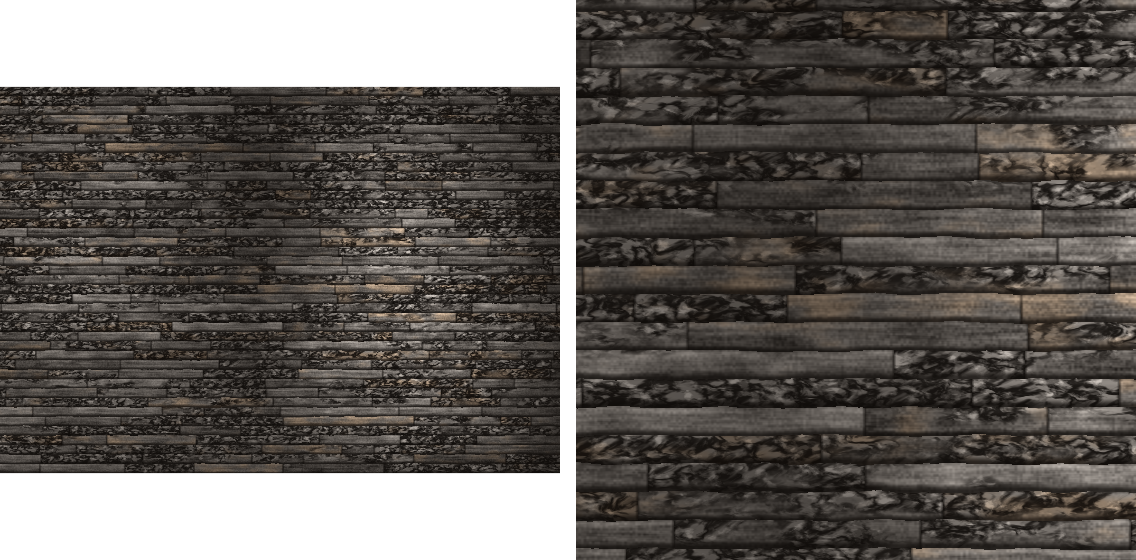
Left, the full canvas; right, a detail of the centre.
Reproduce this texture procedurally as a WebGL 2 fragment shader.

```glsl
#version 300 es
precision highp float;
// A wide wall of thin, weathered wood and bark strips between plain white bands.

uniform vec2 u_resolution;
out vec4 fragColor;

const float WALL_BOTTOM = 0.155;
const float WALL_TOP = 0.845;
const float ROWS = 41.0;
const float PLANK_LENGTH = 0.155;
const float JOINT_JITTER = 0.75;   // share of a plank length
const float JOINT_WIDTH = 0.0011;
const float GAP_WIDTH = 0.10;      // share of a row height
const float EDGE_WOBBLE = 0.16;    // share of a row height
const float BARK_AMOUNT = 0.50;
const vec3 PAPER = vec3(1.0);
const vec3 SOOT = vec3(0.055, 0.043, 0.034);
const vec3 ASH = vec3(0.80, 0.775, 0.755);
const vec3 TAN_TINT = vec3(1.10, 0.98, 0.84);
const vec3 COOL_TINT = vec3(0.96, 1.0, 1.04);

float hash(vec2 p) {
    vec3 q = fract(vec3(p.xyx) * 0.1031);
    q += dot(q, q.yzx + 33.33);
    return fract((q.x + q.y) * q.z);
}

float noise(vec2 p) {
    vec2 cell = floor(p);
    vec2 f = fract(p);
    f = f * f * (3.0 - 2.0 * f);
    float low = mix(hash(cell), hash(cell + vec2(1, 0)), f.x);
    float high = mix(hash(cell + vec2(0, 1)), hash(cell + vec2(1, 1)), f.x);
    return mix(low, high, f.y);
}

float fbm(vec2 p) {
    float sum = 0.0;
    float weight = 0.5;
    for (int i = 0; i < 4; i++) {
        sum += weight * noise(p);
        p = mat2(1.6, 1.2, -1.2, 1.6) * p + 17.3;
        weight *= 0.5;
    }
    return sum / 0.9375;
}

float bump(vec2 p, vec2 center, vec2 radius) {
    vec2 d = (p - center) / radius;
    return exp(-dot(d, d));
}

// Soft pools of light and shade over the whole wall.
float lighting(vec2 p) {
    float light = 0.76;
    light += 0.66 * bump(p, vec2(0.69, 0.50), vec2(0.13, 0.27));
    light += 0.30 * bump(p, vec2(0.12, 0.56), vec2(0.20, 0.30));
    light += 0.16 * bump(p, vec2(0.84, 0.42), vec2(0.12, 0.25));
    light -= 0.22 * bump(p, vec2(0.46, 0.70), vec2(0.10, 0.30));
    light -= 0.26 * smoothstep(0.88, 1.0, p.x);
    return light - 0.14 * smoothstep(0.22, WALL_BOTTOM, p.y);
}

float jointPosition(float index, float row) {
    return index + JOINT_JITTER * (hash(vec2(index, row) + 71.0) - 0.5);
}

// Returns the plank index and the distance to its nearest end.
vec2 findPlank(float x, float row) {
    float u = x / PLANK_LENGTH + 9.0 * hash(vec2(row, 5.0)) + 20.0;
    float index = floor(u);
    if (u < jointPosition(index, row)) index -= 1.0;
    else if (u >= jointPosition(index + 1.0, row)) index += 1.0;
    float left = u - jointPosition(index, row);
    float right = jointPosition(index + 1.0, row) - u;
    return vec2(index, min(left, right) * PLANK_LENGTH);
}

vec3 wall(vec2 p, float pixel) {
    float rowHeight = (WALL_TOP - WALL_BOTTOM) / ROWS;
    float v = (p.y - WALL_BOTTOM) / rowHeight;
    v += EDGE_WOBBLE * (fbm(vec2(p.x * 45.0, floor(v + 0.5) * 7.0)) - 0.5);
    float row = clamp(floor(v), 0.0, ROWS - 1.0);
    float h = clamp(v - row, 0.0, 1.0);
    vec2 plank = findPlank(p.x, row);
    vec2 id = vec2(plank.x, row);
    float kind = hash(id + 13.0);
    float shade = hash(id + 41.0);
    vec2 q = p + id * vec2(0.37, 0.11);

    // Sawn wood: long streaks, mottling and fine grit.
    float streaks = fbm(q * vec2(28.0, 460.0));
    float mottle = fbm(q * vec2(38.0, 95.0));
    float grit = noise(p * 620.0);
    float wood = 0.28 + 0.21 * shade + 0.30 * (streaks - 0.5);
    wood += 0.36 * (mottle - 0.5) + 0.15 * (grit - 0.5);

    // Bark: folded noise makes deep cracks and pale raised flakes.
    vec2 bent = q * vec2(100.0, 190.0) + 2.2 * mottle;
    float folds = abs(2.0 * fbm(bent) - 1.0);
    float flakes = smoothstep(0.53, 0.76, fbm(q * vec2(150.0, 250.0) + 9.0));
    float bark = 0.045 + 0.42 * smoothstep(0.02, 0.50, folds) + 0.24 * flakes;
    float patches = fbm(p * vec2(24.0, 65.0) + id * 3.1);
    float cover = kind * 0.65 + patches * 0.70 + 0.12 * (h - 0.5);
    float barkMask = smoothstep(-0.10, 0.10, cover - 1.17 + BARK_AMOUNT);
    float tone = mix(wood, bark, barkMask);

    // Raised upper lips, shadows below and thin end joints.
    float soft = pixel / rowHeight;
    float depth = GAP_WIDTH * (0.5 + 1.8 * hash(id + 87.0));
    float gap = smoothstep(depth * 0.3, depth + 0.12 + soft, h);
    float lip = smoothstep(0.72, 0.86, h) * (1.0 - smoothstep(0.91, 1.0, h));
    float joint = smoothstep(0.0, JOINT_WIDTH + pixel, plank.y);
    tone *= mix(0.26, 1.0, gap) * mix(0.42, 1.0, joint);
    tone += 0.10 * lip * (0.35 + mottle) * (1.0 - 0.5 * barkMask);
    tone *= lighting(p) * (0.84 + 0.32 * fbm(p * vec2(9.0, 14.0)));

    vec3 color = mix(SOOT, ASH, clamp(tone * 1.10, 0.0, 1.0));
    float warmth = smoothstep(0.62, 0.90, mottle * 0.6 + hash(id + 29.0) * 0.5);
    return color * mix(COOL_TINT, TAN_TINT, 0.30 + 0.60 * warmth);
}

void main() {
    vec2 p = gl_FragCoord.xy / u_resolution;
    float pixel = 1.0 / min(u_resolution.x, u_resolution.y);
    float inside = min(p.y - WALL_BOTTOM, WALL_TOP - p.y);
    float mask = smoothstep(-0.5 * pixel, 0.5 * pixel, inside);
    fragColor = vec4(mix(PAPER, wall(p, pixel), mask), 1.0);
}
```
